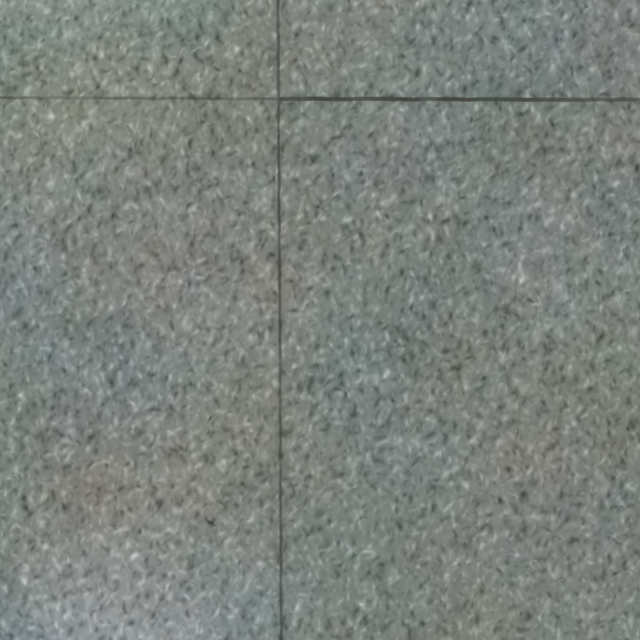
This texture is drawn by a Shadertoy shader. Its source:

```glsl
// Speckled grey-green granite slabs meeting at one upright and one level joint.
// Stone grain is a sum of randomly turned soft flecks, one per grid cell, over
// low-frequency tints; the joints are thin, worn dark lines of uneven depth.

const vec3 STONE = vec3(0.487, 0.508, 0.485);
const vec3 JOINT = vec3(0.27, 0.28, 0.26);
const vec3 WARM_TINT = vec3(0.030, 0.000, -0.002);
const vec3 COOL_TINT = vec3(-0.008, 0.004, 0.030);
const vec3 GLOW = vec3(0.085, 0.085, 0.125);

vec3 hash3(vec2 p) {
    vec3 q = fract(p.xyx * vec3(0.1031, 0.1030, 0.0973));
    q += dot(q, q.yxz + 33.33);
    return fract((q.xxy + q.yzz) * q.zyx);
}

// Smooth value noise, -1 to 1
float noise(vec2 p) {
    vec2 cell = floor(p), f = fract(p);
    f = f * f * (3.0 - 2.0 * f);
    float low = mix(hash3(cell).x, hash3(cell + vec2(1, 0)).x, f.x);
    float high = mix(hash3(cell + vec2(0, 1)).x, hash3(cell + 1.0).x, f.x);
    return 2.0 * mix(low, high, f.y) - 1.0;
}

float fbm(vec2 p) {
    float sum = 0.0, amp = 0.55;
    for (int i = 0; i < 4; i++) {
        sum += amp * noise(p);
        p = mat2(1.6, 1.2, -1.2, 1.6) * p + 17.3;
        amp *= 0.55;
    }
    return sum;
}

// Signed light and dark flecks, leaning mostly upright; size is width, length
float flecks(vec2 p, vec2 size) {
    vec2 cell = floor(p);
    float sum = 0.0;
    for (int j = -1; j <= 1; j++) {
        for (int i = -1; i <= 1; i++) {
            vec2 id = cell + vec2(i, j);
            vec3 place = hash3(id + 41.0);
            vec3 style = hash3(id + 173.0);
            float angle = (style.x + style.y - 1.0) * 1.5 - 0.25;
            float c = cos(angle), s = sin(angle);
            vec2 d = mat2(c, -s, s, c) * (p - id - place.xy);
            d.x += 0.5 * (style.y - 0.5) * d.y * d.y;
            d /= size * mix(0.75, 1.2, place.z);
            sum += (2.0 * style.z - 1.0) * exp(-dot(d, d));
        }
    }
    return sum;
}

// Soft-edged line coverage from a distance
float line(float dist, float halfWidth, float blur) {
    return 1.0 - smoothstep(halfWidth - blur, halfWidth + blur, abs(dist));
}

vec3 granite(vec2 uv, vec2 tile) {
    vec2 p = uv + 0.0025 * vec2(noise(uv * 60.0), noise(uv * 60.0 + 90.0));
    float grain = 0.135 * flecks(p * 76.0, vec2(0.27, 0.52));
    grain += 0.085 * flecks(p * 118.0 + 300.0, vec2(0.30, 0.50));
    grain += 0.022 * noise(uv * vec2(170.0, 130.0));
    float cloud = 0.026 * fbm(uv * 6.0 + 5.0);
    float slabTone = 0.012 * (hash3(tile + 7.0).x - 0.5);
    vec3 col = STONE + grain + cloud + slabTone;
    col += WARM_TINT * fbm(uv * 7.0 + 31.0);
    col += COOL_TINT * fbm(uv * 5.0 + 67.0);
    return col;
}

// Broad light: a cool glow low on the left, a paler greenish top left
vec3 lighting(vec2 uv) {
    vec2 low = (uv - vec2(0.19, -0.03)) / vec2(0.20, 0.17);
    vec2 top = (uv - vec2(0.08, 1.02)) / vec2(0.33, 0.24);
    vec3 light = GLOW * exp(-dot(low, low));
    light += vec3(0.045, 0.060, 0.040) * exp(-dot(top, top));
    return light - 0.010 * smoothstep(0.3, 0.8, uv.x);
}

void mainImage(out vec4 fragColor, in vec2 fragCoord) {
    vec2 uv = fragCoord / iResolution.xy;
    float blur = max(0.0016, 0.75 / iResolution.y);

    // Slightly tilted, wavering joints
    vec2 joint = vec2(0.4395 - 0.005 * uv.y, 0.847 - 0.003 * uv.x);
    joint += 0.0007 * vec2(noise(uv.yy * 45.0), noise(uv.xx * 45.0 + 20.0));
    vec2 offset = uv - joint;
    vec2 tile = floor(offset);
    vec3 col = granite(uv, tile) + lighting(uv);

    // The level joint is faint on the left and deep on the right
    float right = smoothstep(-0.004, 0.004, offset.x);
    float wearX = 0.62 + 0.25 * noise(vec2(3.0, uv.y * 32.0));
    float wearY = mix(0.42, 0.86, right) + 0.18 * noise(vec2(uv.x * 30.0, 9.0));
    wearY *= 1.0 - 0.35 * smoothstep(0.80, 1.0, uv.x);
    float upright = line(offset.x, 0.0021, blur) * wearX;
    float level = line(offset.y, mix(0.0022, 0.0031, right), blur) * wearY;

    // Grime beside the joints, then the joints themselves
    float grime = 0.05 * exp(-abs(offset.x) * 190.0);
    grime += 0.05 * wearY * exp(-abs(offset.y) * 170.0);
    col = mix(col - grime, JOINT, max(upright, level));
    fragColor = vec4(clamp(col, 0.0, 1.0), 1.0);
}
```
